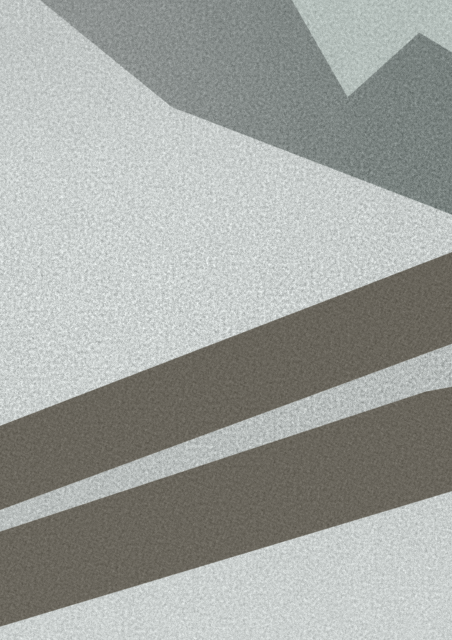
Give the GLSL for this background, as a Shadertoy shader.

```glsl
// Palette
const vec3 PAPER = vec3(0.775, 0.795, 0.790);
const vec3 SLATE_LEFT = vec3(0.555, 0.575, 0.570);
const vec3 SLATE_RIGHT = vec3(0.470, 0.505, 0.495);
const vec3 PALE_NOTCH = vec3(0.705, 0.745, 0.730);
const vec3 BAND = vec3(0.412, 0.397, 0.360);

// Corners, in units of canvas height
const float RIGHT = 0.708;
const vec2 SLATE_TOP = vec2(0.0625, 1.0);
const vec2 SLATE_BEND = vec2(0.268, 0.833);
const vec2 SLATE_END = vec2(RIGHT, 0.664);
const vec2 NOTCH_TOP = vec2(0.456, 1.0);
const vec2 NOTCH_TIP = vec2(0.543, 0.848);
const vec2 PEAK = vec2(0.655, 0.949);
const vec2 PEAK_END = vec2(RIGHT, 0.917);
const vec2 BAND_BEND = vec2(0.664, 0.388);
const vec2 BAND_BEND_END = vec2(RIGHT, 0.396);

// Heights of the band edges at left and right
const vec2 UPPER_TOP = vec2(0.3346, 0.6068);
const vec2 UPPER_BASE = vec2(0.2031, 0.4635);
const vec2 LOWER_TOP = vec2(0.1693, 0.4023);
const vec2 LOWER_BASE = vec2(0.0208, 0.2331);

// Grain
const float GRAIN_SCALE = 190.0;
const float PAPER_GRAIN = 0.15;
const float SLATE_GRAIN = 0.13;
const float BAND_GRAIN = 0.07;
const float WEAVE_SCALE = 130.0;
const float WEAVE_DEPTH = 0.012;

vec2 hashGradient(vec2 cell) {
    vec3 h = fract(cell.xyx * vec3(0.1031, 0.1030, 0.0973));
    h += dot(h, h.yzx + 33.33);
    return 2.0 * fract((h.xx + h.yz) * h.zy) - 1.0;
}

float gradientNoise(vec2 p) {
    vec2 i = floor(p), f = fract(p);
    vec2 w = f * f * f * (f * (f * 6.0 - 15.0) + 10.0);
    vec2 e = vec2(1.0, 0.0);
    float a = dot(hashGradient(i), f);
    float b = dot(hashGradient(i + e.xy), f - e.xy);
    float c = dot(hashGradient(i + e.yx), f - e.yx);
    float d = dot(hashGradient(i + e.xx), f - e.xx);
    return mix(mix(a, b, w.x), mix(c, d, w.x), w.y);
}

float grainNoise(vec2 p) {
    float sum = 0.0, weight = 1.0;
    for (int octave = 0; octave < 3; octave++) {
        sum += weight * gradientNoise(p);
        p = mat2(1.5, 0.7, -0.7, 1.5) * p + 17.3;
        weight *= 0.8;
    }
    return sum;
}

// Signed distance to the line a-b, positive on its left
float side(vec2 p, vec2 a, vec2 b) {
    vec2 d = normalize(b - a), q = p - a;
    return d.x * q.y - d.y * q.x;
}

// Signed distance to a line crossing the canvas, positive above
float above(vec2 p, vec2 heights) {
    return side(p, vec2(0.0, heights.x), vec2(RIGHT, heights.y));
}

float cover(float d) {
    float soft = 0.9 / iResolution.y;
    return smoothstep(-soft, soft, d);
}

void mainImage(out vec4 fragColor, in vec2 fragCoord) {
    vec2 p = fragCoord / iResolution.y;

    // Shape distances, positive inside
    float slate = min(side(p, SLATE_TOP, SLATE_BEND), side(p, SLATE_BEND, SLATE_END));
    float mountain = max(side(p, NOTCH_TIP, PEAK), side(p, PEAK, PEAK_END));
    float notch = min(side(p, NOTCH_TOP, NOTCH_TIP), mountain);
    float upper = min(-above(p, UPPER_TOP), above(p, UPPER_BASE));
    float lowerTop = max(above(p, LOWER_TOP), side(p, BAND_BEND, BAND_BEND_END));
    float lower = min(-lowerTop, above(p, LOWER_BASE));
    float bands = max(upper, lower);

    // Paper sheen, with a duller gap between the bands
    float gap = cover(min(-above(p, UPPER_BASE), lowerTop));
    float sheen = 0.025 * exp(-8.0 * dot(p - vec2(0.18, 0.58), p - vec2(0.18, 0.58)));
    sheen += 0.02 * smoothstep(0.3, 0.0, p.y) - 0.03 * smoothstep(0.7, 1.0, p.y);
    vec3 color = PAPER + sheen - 0.065 * gap;

    // Flat shapes
    float slateCover = cover(slate), notchCover = cover(notch), bandCover = cover(bands);
    color = mix(color, mix(SLATE_LEFT, SLATE_RIGHT, smoothstep(0.1, RIGHT, p.x)), slateCover);
    color = mix(color, PALE_NOTCH, notchCover);
    color = mix(color, BAND + 0.02 * (0.35 - p.y), bandCover);

    // Speckle, broad mottling and the woven bands
    float strength = mix(PAPER_GRAIN, SLATE_GRAIN, slateCover);
    strength *= 0.75 + 0.35 * exp(-12.0 * (p.y - 0.5) * (p.y - 0.5));
    strength = mix(strength, BAND_GRAIN, bandCover);
    color += strength * grainNoise(p * GRAIN_SCALE);
    color += 0.015 * gradientNoise(p * 22.0) * (1.0 - bandCover);
    vec2 thread = 6.2832 * WEAVE_SCALE * vec2(p.x + 0.4 * p.y, p.y - 0.4 * p.x);
    color += WEAVE_DEPTH * sin(thread.x) * sin(thread.y) * bandCover;

    fragColor = vec4(clamp(color, 0.0, 1.0), 1.0);
}
```
